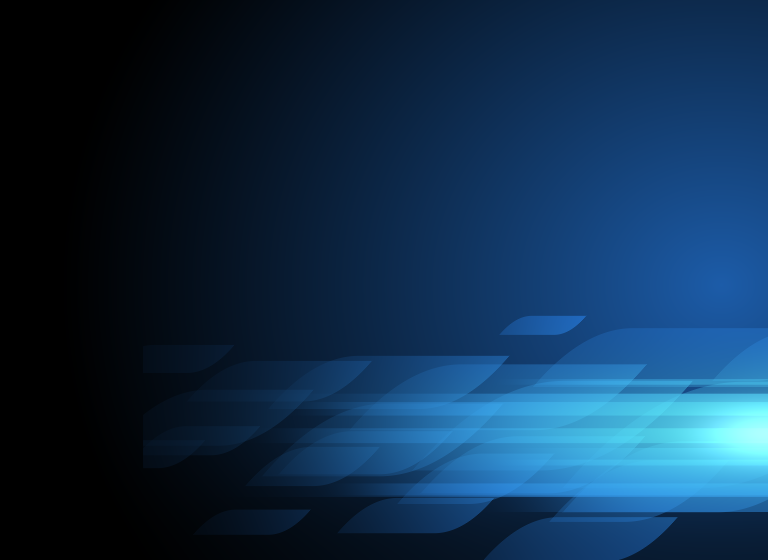
This background is drawn by a Shadertoy shader. Its source:

```glsl
// Translucent leaf-shaped panes streaming toward a cyan glow on a dark blue field.
// Lengths are in canvas heights, with the origin at the lower left.

const vec3 HALO  = vec3(0.11, 0.36, 0.66);
const vec3 DEEP  = vec3(0.03, 0.10, 0.19);
const vec3 BLUE  = vec3(0.14, 0.47, 0.88);
const vec3 CYAN  = vec3(0.36, 0.92, 0.97);
const vec2 HALO_CENTER = vec2(1.286, 0.491);
const float HALO_RADIUS = 1.18;
const vec2 HEAT_CENTER = vec2(1.40, 0.235);
const vec2 HEAT_SPREAD = vec2(0.55, 0.12);
const vec2 CORE_CENTER = vec2(1.37, 0.225);
const vec2 CORE_SPREAD = vec2(0.11, 0.045);
const float CORE_GAIN = 0.35;
const float STREAM_LEFT = 0.255;  // nothing but the halo left of here
const float CORNER = 1.7;         // leaf corner length per leaf height
const float LEAF_ALPHA = 0.42;
const float BAR_ALPHA = 0.35;
const int BAR_COUNT = 5;

float fill(float d) {
    return clamp(0.5 + d * iResolution.y, 0.0, 1.0);
}

float bump(vec2 p, vec2 center, vec2 spread) {
    vec2 q = (p - center) / spread;
    return exp(-dot(q, q));
}

vec3 halo(vec2 p) {
    float r = length((p - HALO_CENTER) * vec2(1.0, 1.15)) / HALO_RADIUS;
    float light = pow(max(1.0 - r, 0.0), 1.15);
    return HALO * light * mix(0.62, 1.0, smoothstep(0.0, 0.25, p.y));
}

// Colour of lit glass: dark at the left, cyan near the heat center
vec3 glassTint(vec2 p) {
    vec3 cool = mix(DEEP, BLUE, smoothstep(0.25, 1.0, p.x));
    return mix(cool, CYAN, bump(p, HEAT_CENTER, HEAT_SPREAD));
}

// Opacity of a leaf: sharp lower left and upper right, parabolic other corners
float leaf(vec2 p, vec2 tip, vec2 size) {
    vec2 q = p - tip + size;
    float corner = min(CORNER * size.y, 0.7 * size.x);
    float a = max(0.0, 1.0 - q.x / corner);
    float b = max(0.0, 1.0 - (size.x - q.x) / corner);
    float inside = min(size.y * (1.0 - a * a) - q.y, q.y - size.y * b * b);
    float sheen = mix(0.5, 1.1, clamp(q.x / size.x, 0.0, 1.0));
    return LEAF_ALPHA * fill(inside) * sheen;
}

// Evenly spaced leaves that grow from left to right
void leafRow(inout vec3 color, vec3 tint, vec2 p, int count, vec2 tip,
             vec2 stride, float wobble, vec2 size, vec2 growth) {
    for (int i = 0; i < count; i++) {
        float n = float(i);
        vec2 at = tip + stride * n + vec2(0.0, wobble * sin(1.9 * n));
        color = mix(color, tint, leaf(p, at, size + growth * n));
    }
}

float band(float y, float low, float high) {
    return fill(min(y - low, high - y));
}

void mainImage(out vec4 fragColor, in vec2 fragCoord) {
    vec2 p = fragCoord / iResolution.y;
    p.x *= 1.369 * iResolution.y / iResolution.x;
    vec3 base = halo(p);
    vec3 color = base;
    vec3 tint = glassTint(p);

    // Broad stream
    float stream = 0.65 * smoothstep(0.35, 1.15, p.x);
    color = mix(color, tint, stream * band(p.y, 0.1125, 0.297));
    color = mix(color, tint, 0.5 * smoothstep(0.85, 1.2, p.x) * band(p.y, 0.0857, 0.20));

    // Large panes along the upper edge
    color = mix(color, tint, leaf(p, vec2(1.75, 0.414), vec2(0.80, 0.105)));
    color = mix(color, tint, leaf(p, vec2(1.50, 0.410), vec2(0.23, 0.090)));
    color = mix(color, tint, 1.4 * leaf(p, vec2(1.045, 0.436), vec2(0.155, 0.034)));

    // Leaf rows, top to bottom
    leafRow(color, tint, p, 4, vec2(0.418, 0.384), vec2(0.245, -0.0143), -0.015,
            vec2(0.23, 0.05), vec2(0.10, 0.0225));
    leafRow(color, tint, p, 4, vec2(0.559, 0.304), vec2(0.338, 0.0), -0.026,
            vec2(0.36, 0.10), vec2(0.07, 0.03));
    leafRow(color, tint, p, 4, vec2(0.464, 0.239), vec2(0.343, -0.009), 0.0,
            vec2(0.22, 0.052), vec2(0.09, 0.025));
    leafRow(color, tint, p, 4, vec2(0.366, 0.214), vec2(0.311, -0.012), 0.0,
            vec2(0.20, 0.05), vec2(0.04, 0.02));
    leafRow(color, tint, p, 3, vec2(0.554, 0.090), vec2(0.327, 0.0), 0.022,
            vec2(0.21, 0.045), vec2(0.07, 0.018));

    // Thin speed bars
    for (int i = 0; i < BAR_COUNT; i++) {
        float n = float(i);
        float y = 0.318 - 0.048 * n;
        float start = 0.68 + 0.27 * cos(2.0 * n);
        float halfHeight = 0.010 - 0.005 * cos(2.0 * n);
        float fade = smoothstep(start - 0.08, start + 0.15, p.x);
        vec3 bright = min(tint * 1.15, vec3(1.0));
        color = mix(color, bright, BAR_ALPHA * fade * band(p.y, y - halfHeight, y + halfHeight));
    }

    // Hot core, then the clean left edge of the stream
    color += CORE_GAIN * bump(p, CORE_CENTER, CORE_SPREAD);
    color = mix(base, color, fill(p.x - STREAM_LEFT));
    fragColor = vec4(clamp(color, 0.0, 1.0), 1.0);
}
```
